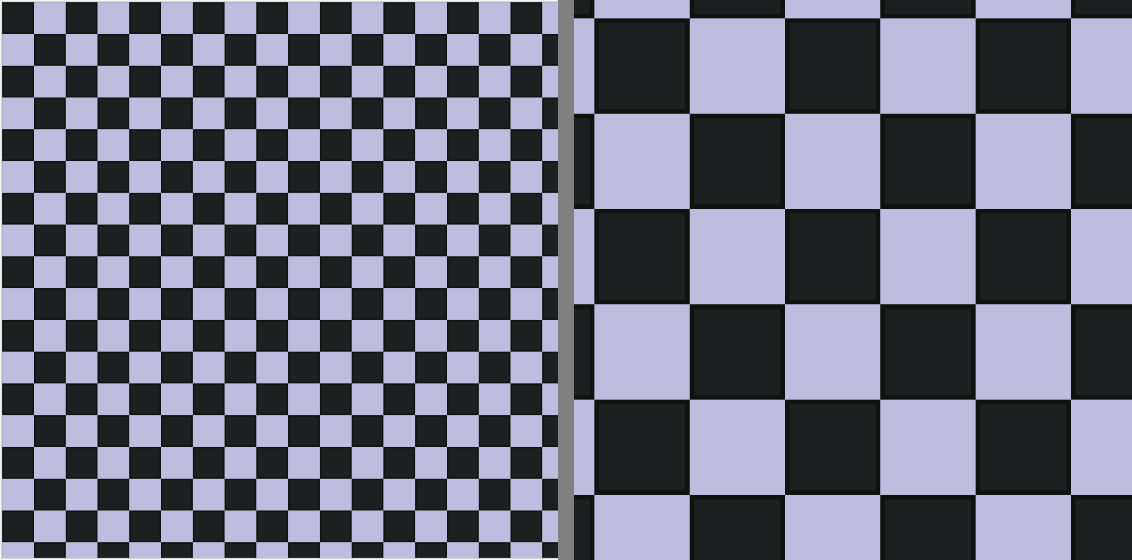
Left, the full canvas; right, a detail of the centre.
Give the GLSL for this pattern, as a Shadertoy shader.

```glsl
const float MARGIN = 0.0039;      // white border, in canvas heights
const float CELL = 0.05673;       // side of one square
const float RIM_WIDTH = 0.0027;   // darker band inside each dark square
const float FRAME_WIDTH = 0.0012; // thin line where the border ends
const vec3 LIGHT = vec3(0.745, 0.74, 0.88);
const vec3 DARK = vec3(0.11, 0.125, 0.125);
const vec3 RIM = vec3(0.06, 0.07, 0.06);
const vec3 BORDER = vec3(0.96);
const vec3 FRAME = vec3(0.72, 0.73, 0.73);

// Distance to the nearest square edge: positive in dark squares, negative in light
float checkerDistance(vec2 p) {
    vec2 grid = p / CELL;
    vec2 cell = floor(grid);
    vec2 toEdge = (0.5 - abs(fract(grid) - 0.5)) * CELL;
    float side = mod(cell.x + cell.y, 2.0) < 0.5 ? 1.0 : -1.0;
    return side * min(toEdge.x, toEdge.y);
}

// Distance inward from the border, which is open on the right
float borderDistance(vec2 p) {
    return min(p.x, min(p.y, 1.0 - p.y)) - MARGIN;
}

void mainImage(out vec4 fragColor, in vec2 fragCoord) {
    // Measured from the top left, in canvas heights
    vec2 p = vec2(fragCoord.x, iResolution.y - fragCoord.y) / iResolution.y;
    float soft = 0.5 / iResolution.y;

    // Squares with a darker rim
    float d = checkerDistance(p - MARGIN);
    vec3 ink = mix(RIM, DARK, smoothstep(RIM_WIDTH - soft, RIM_WIDTH + soft, d));
    vec3 color = mix(LIGHT, ink, smoothstep(-soft, soft, d));

    // Frame line and border
    float b = borderDistance(p);
    color = mix(FRAME, color, smoothstep(-soft, soft, b));
    color = mix(BORDER, color, smoothstep(-soft, soft, b + FRAME_WIDTH));

    fragColor = vec4(color, 1.0);
}
```
